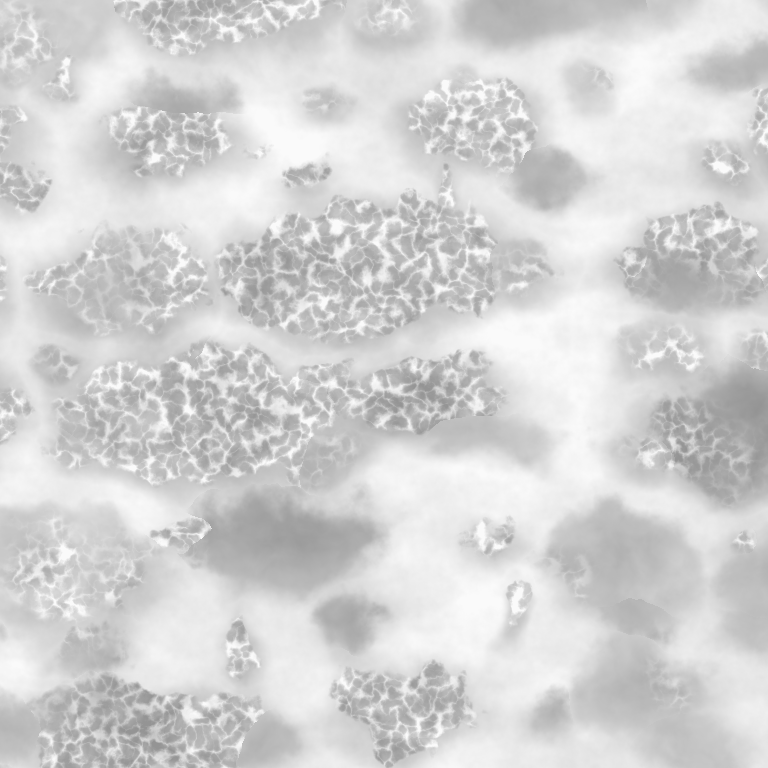
This texture map is drawn by a WebGL 1 fragment shader. Its source:

```glsl
precision highp float;

// Grey relief map of a rubble wall: wide pitted stones in smooth pale mortar.
// Two scattered layers of warped ellipses give a distance to the nearest stone;
// it drives soft hollows, bright mortar ridges and a porous crust of cell rims.

uniform vec2 u_resolution;

const float MORTAR_LIGHT = 0.925;
const float HOLLOW_SHADE = 0.745;
const float STONE_DARK = 0.665;
const float STONE_LIGHT = 0.83;

vec2 hash22(vec2 p) {
  vec3 q = fract(p.xyx * vec3(0.1031, 0.1030, 0.0973));
  q += dot(q, q.yzx + 33.33);
  return fract((q.xx + q.yz) * q.zy);
}

float valueNoise(vec2 p) {
  vec2 i = floor(p), f = fract(p);
  vec2 u = f * f * (3.0 - 2.0 * f);
  float low = mix(hash22(i).x, hash22(i + vec2(1.0, 0.0)).x, u.x);
  float high = mix(hash22(i + vec2(0.0, 1.0)).x, hash22(i + 1.0).x, u.x);
  return mix(low, high, u.y);
}

// Fractal noise centred on zero
float fbm(vec2 p) {
  float sum = 0.0, gain = 0.5;
  for (int i = 0; i < 5; i++) {
    sum += gain * (valueNoise(p) - 0.5);
    p = mat2(1.6, 1.2, -1.2, 1.6) * p + 7.3;
    gain *= 0.5;
  }
  return sum;
}

vec2 warp(vec2 p, float scale, float amount) {
  return p + amount * vec2(fbm(p * scale + 3.1), fbm(p * scale + 41.7));
}

// Distance to the nearest cell point: dark pits with bright rims
float pits(vec2 p) {
  vec2 cell = floor(p);
  float nearest = 4.0;
  for (int y = -1; y <= 1; y++) {
    for (int x = -1; x <= 1; x++) {
      vec2 c = cell + vec2(x, y);
      vec2 v = c + hash22(c + 17.0) - p;
      nearest = min(nearest, dot(v, v));
    }
  }
  return sqrt(nearest);
}

// Nearest stone of one layer: x = distance, yz = random character
vec3 stoneLayer(vec2 p, vec2 grid, vec2 radiusRange, float seed) {
  vec2 g = p * grid;
  vec3 nearest = vec3(1.0, 0.0, 0.0);
  for (int y = -1; y <= 1; y++) {
    float row = floor(g.y) + float(y);
    float shift = hash22(vec2(row, seed)).x;
    for (int x = -1; x <= 1; x++) {
      vec2 cell = vec2(floor(g.x + shift) + float(x), row);
      vec2 size = hash22(cell + seed);
      vec2 centre = cell + 0.5 + 0.3 * (hash22(cell + seed + 9.0) - 0.5);
      vec2 radius = mix(radiusRange.xx, radiusRange.yy, vec2(size.x, mix(size.x, size.y, 0.4)));
      vec2 v = (g + vec2(shift, 0.0) - centre) / radius;
      float d = (length(v) - 1.0) * radius.y / grid.y;
      if (d < nearest.x) nearest = vec3(d, hash22(cell + seed + 23.0));
    }
  }
  return nearest;
}

vec3 nearestStone(vec2 p) {
  vec3 big = stoneLayer(p, vec2(2.7, 5.4), vec2(0.22, 0.53), 5.0);
  vec3 small = stoneLayer(p, vec2(5.5, 8.5), vec2(0.06, 0.30), 61.0);
  return small.x < big.x ? small : big;
}

// Pale mortar sinking into soft hollows beside and below the stones
float mortarTone(vec2 p, float gap) {
  float tone = mix(HOLLOW_SHADE, MORTAR_LIGHT, smoothstep(-0.015, 0.032, gap));
  float vein = 1.0 - smoothstep(0.0, 0.10, abs(fbm(p * vec2(3.5, 6.0) + 13.0)));
  float grain = fbm(p * 110.0);
  return tone + 0.035 * vein + 0.16 * fbm(p * vec2(6.0, 9.0) + 29.0) + 0.035 * grain;
}

// Stone body: smooth and dark, or crusted with flakes and pores
float stoneTone(vec2 p, float depth, float shade, float crust) {
  float body = mix(STONE_DARK, STONE_LIGHT, shade) - 0.03 * smoothstep(0.0, 0.05, depth);
  float rims = smoothstep(0.25, 0.85, pits(warp(p, 45.0, 0.03) * 72.0));
  float flakes = fbm(warp(p, 20.0, 0.04) * 48.0);
  float rough = 0.035 + 0.25 * (rims - 0.4) + 0.26 * flakes;
  return body + 0.18 * fbm(p * 9.0 + 5.0) + mix(0.06 * flakes, rough, crust);
}

void main() {
  vec2 p = gl_FragCoord.xy / min(u_resolution.x, u_resolution.y);
  vec2 bent = warp(warp(p, 4.0, 0.11), 15.0, 0.04);
  vec3 stone = nearestStone(bent);
  float below = nearestStone(bent + vec2(0.0, 0.018)).x;

  // Crust varies between stones and in patches across each one
  float crust = smoothstep(0.22, 0.55, stone.y + 1.1 * fbm(p * 8.0 + 19.0));
  float shade = mix(stone.z, 1.0, 0.45 * crust);

  // Crusted edges are ragged and crisp, smooth ones melt into the mortar
  float edge = stone.x + 0.05 * fbm(p * 30.0);
  float softness = mix(0.018, 0.004, crust);
  float mask = 1.0 - smoothstep(-softness, softness, edge);

  float mortar = mortarTone(p, mix(stone.x, below, 0.5));
  float tone = mix(mortar, stoneTone(p, -stone.x, shade, crust), mask);
  gl_FragColor = vec4(vec3(clamp(tone, 0.58, 0.98)), 1.0);
}
```
